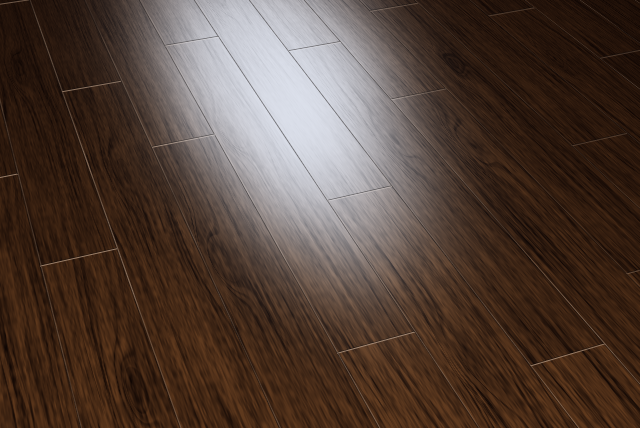
Reproduce this texture procedurally as a Shadertoy shader.

```glsl
// Dark walnut plank floor in perspective with a soft window glare.
// Two vanishing points on one horizon turn the canvas into floor coordinates;
// planks, bevelled grooves and knotted grain are then built from formulas.

#define HORIZON 2.236          // height of the horizon, in canvas heights
#define VANISH_ALONG -0.367    // x where the long seams meet
#define VANISH_ACROSS 8.30     // x where the end joints meet
#define PLANKS_PER_UNIT 9.62   // planks per unit of floor width
#define FIRST_SEAM 2.389       // floor position of seam zero
#define PLANK_LENGTH 2.25
#define GROOVE_HALF 0.0012
#define GLARE_CENTER vec2(0.664, 0.780)
#define GLARE_SIZE vec2(0.182, 0.315)
#define GLARE_STRENGTH 3.2
#define GRAIN_CONTRAST 1.45

const vec3 DARK_WOOD = vec3(0.060, 0.022, 0.010);
const vec3 WARM_WOOD = vec3(0.315, 0.185, 0.092);
const vec3 GROOVE = vec3(0.050, 0.030, 0.022);
const vec3 BEVEL = vec3(0.640, 0.530, 0.440);
const vec3 GLARE = vec3(0.875, 0.895, 0.940);
const vec4 STAGGER = vec4(0.965, 0.502, 0.237, 0.621);

float hash(vec2 p) {
    return fract(sin(dot(p, vec2(127.1, 311.7))) * 43758.5453);
}

float noise(vec2 p) {
    vec2 i = floor(p), f = fract(p);
    f = f * f * (3.0 - 2.0 * f);
    return mix(mix(hash(i), hash(i + vec2(1, 0)), f.x),
               mix(hash(i + vec2(0, 1)), hash(i + vec2(1, 1)), f.x), f.y);
}

// Antialiased stripe of a given half width around distance zero
float stripe(float dist, float halfWidth) {
    return clamp((halfWidth - abs(dist)) * iResolution.y + 0.5, 0.0, 1.0);
}

// Grain brightness; q is the place within the plank, both axes 0 to 1
float woodGrain(vec2 q, vec2 id) {
    float seed = floor(hash(id) * 50.0);
    vec2 knot = vec2(mix(0.2, 0.6, hash(id + 3.1)), mix(0.5, 0.9, hash(id + 7.7)));
    vec2 k = (q - knot) / vec2(0.17, 0.085);
    k.x += 0.5 * (noise(vec2(q.y * 14.0, seed)) - 0.5);

    // A bump in the ring field closes the contours into an eye
    float bump = exp(-dot(k, k));
    float rings = q.x + 0.36 * bump
        + 0.16 * (noise(vec2(q.x * 2.0 + seed, q.y * 5.0)) - 0.5);
    float bands = noise(vec2(rings * 17.0 + seed, q.y * 1.5));
    float veins = smoothstep(0.5, 0.95, noise(vec2(rings * 38.0 - seed, q.y * 4.0)));
    float fibres = noise(vec2(q.x * 46.0 + seed, q.y * 14.0));
    float pores = noise(vec2(q.x * 64.0 - seed, q.y * 75.0));
    float grain = 0.30 * bands + 0.32 * fibres + 0.30 * pores
        - 0.28 * veins - 0.14 * bump;
    return 0.66 + GRAIN_CONTRAST * (grain - 0.38);
}

void mainImage(out vec4 fragColor, in vec2 fragCoord) {
    vec2 p = fragCoord / iResolution.y;

    // Perspective floor coordinates
    float depth = HORIZON - p.y;
    float across = (p.x - VANISH_ALONG) / depth * PLANKS_PER_UNIT - FIRST_SEAM;
    float along = (VANISH_ACROSS - p.x) / depth;

    // Plank layout: staggered end joints, repeating every four columns
    float column = floor(across);
    int phase = column < 0.0 ? 2 : int(mod(column, 4.0));
    float run = along / PLANK_LENGTH - STAGGER[phase];
    vec2 id = vec2(column, floor(run));
    float grain = woodGrain(vec2(fract(across), fract(run)), id);

    // Signed distances to the seams, back in canvas units
    float seam = (across - round(across)) * depth / PLANKS_PER_UNIT * 0.87;
    float joint = (run - round(run)) * PLANK_LENGTH * depth / along;

    // Wood, lit from below the middle and dim towards the far corners
    float light = 1.17 - 0.72 * p.y - 0.30 * pow(abs(p.x - 0.74), 2.0);
    light *= 0.88 + 0.24 * hash(id + 1.7);
    vec3 color = mix(DARK_WOOD, WARM_WOOD, clamp(grain * light, 0.0, 1.2));

    // Glare: a slanted, softly saturating ellipse broken up by the grain
    vec2 g = p - GLARE_CENTER;
    g = vec2(dot(g, vec2(0.866, 0.5)), dot(g, vec2(0.5, -0.866))) / GLARE_SIZE;
    float sheen = GLARE_STRENGTH * exp(-dot(g, g)) + 0.07 * exp(-0.25 * dot(g, g));
    sheen *= 0.84 + 0.20 * hash(id + 5.3) + 0.28 * (grain - 0.6);
    sheen *= 0.88 + 0.24 * noise(p * 7.0);
    float glare = 1.0 - exp(-sheen);
    color = mix(color, GLARE, glare);

    // Grooves: pale worn edges in the shade, a dark cut inside the glare
    float far = smoothstep(0.75, 1.25, 0.5 * p.x + p.y);
    float wear = 0.30 + 0.60 * hash(vec2(round(across), 9.0));
    wear *= 0.55 + 0.75 * noise(vec2(round(across) * 3.0, along * 5.0));
    float cut = max(stripe(seam, GROOVE_HALF), stripe(joint, GROOVE_HALF));
    float edge = max(stripe(seam - 0.0017, GROOVE_HALF) * wear,
                     stripe(joint + 0.0017, GROOVE_HALF) * 0.9);
    color = mix(color, mix(GROOVE, GLARE, 0.35 * glare), mix(0.5, 0.8, glare) * cut);
    edge *= 1.0 - 0.65 * far * (1.0 - glare);
    color = mix(color, max(color, mix(BEVEL, GLARE, glare)), edge);

    fragColor = vec4(color, 1.0);
}
```
